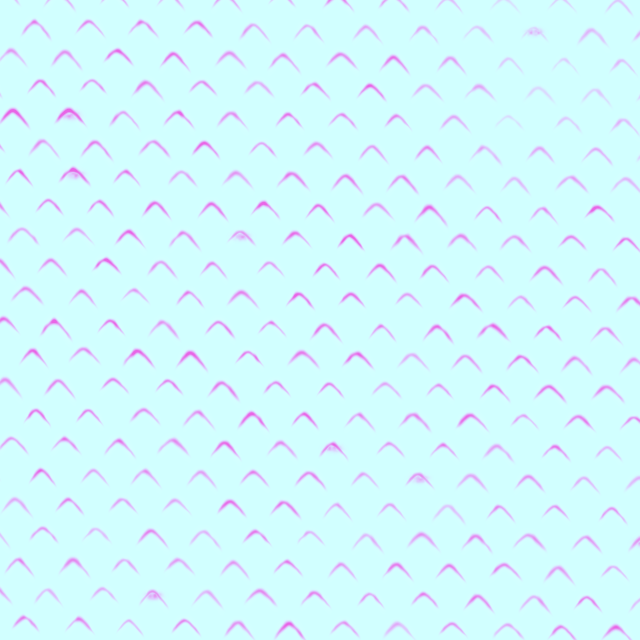
Reproduce this pattern procedurally as a WebGL 2 fragment shader.

```glsl
#version 300 es
precision highp float;

uniform vec2 u_resolution;
out vec4 fragColor;

const vec3 PALE_CYAN = vec3(0.82, 1.00, 1.00);
const vec3 LILAC = vec3(0.868, 0.79, 0.995);
const vec3 MAGENTA = vec3(0.91, 0.40, 0.90);

const float ROW_PITCH = 0.0467;
const float ROW_TILT = 0.015;
const float FIRST_ROW = 0.0317;

float hash(vec2 p) {
    vec3 q = fract(p.xyx * vec3(0.1031, 0.1030, 0.0973));
    q += dot(q, q.yzx + 33.33);
    return fract((q.x + q.y) * q.z);
}

vec2 hash2(vec2 p) {
    return vec2(hash(p), hash(p + vec2(41.7, 17.3)));
}

float valueNoise(vec2 p) {
    vec2 cell = floor(p);
    vec2 f = fract(p);
    f = f * f * (3.0 - 2.0 * f);
    float low = mix(hash(cell), hash(cell + vec2(1.0, 0.0)), f.x);
    float high = mix(hash(cell + vec2(0.0, 1.0)), hash(cell + 1.0), f.x);
    return mix(low, high, f.y);
}

// Signed distance to a rounded chevron with its apex at the origin, y down
float chevronDistance(vec2 p, float slope, float roundness) {
    float root = sqrt(slope * slope * p.x * p.x + roundness * roundness);
    float gradient = slope * slope * p.x / root;
    return (p.y - root + roundness) / sqrt(1.0 + gradient * gradient);
}

// Position of the nearest column in a row; rows shear and tighten downwards
vec2 nearestMark(float x, float row, out float column) {
    float start = 0.0547 + 0.0034 * row;
    float spacing = 0.0870 - 0.00014 * row;
    float stagger = 0.5 * mod(row, 2.0);
    column = floor((x - start) / spacing - stagger + 0.5);
    float markX = start + (column + stagger) * spacing;
    return vec2(markX, FIRST_ROW + row * ROW_PITCH + ROW_TILT * markX);
}

// Broad change of strength over the sheet, faint at the upper right
float sheetStrength(vec2 p) {
    float fade = smoothstep(0.55, 0.80, p.x) * (1.0 - smoothstep(0.18, 0.34, p.y));
    float lower = smoothstep(0.60, 0.75, p.y);
    return 0.86 - 0.40 * fade - 0.13 * lower + 0.20 * (valueNoise(p * 5.0) - 0.5);
}

// Returns ink in x and pale halo in y for one mark
vec2 markInk(vec2 p, vec2 id, float strength) {
    vec2 wobble = hash2(id + 5.0) - 0.5;
    p -= wobble * vec2(0.006, 0.004);
    p /= 0.98 + 0.20 * (hash(id + 9.0) - 0.5);
    p.x -= 0.0008 * (valueNoise(p * 160.0 + id * 7.0) - 0.5);

    float dist = chevronDistance(p, 1.22 + 0.2 * wobble.y, 0.0088);
    float leftEnd = smoothstep(-0.025, -0.012, p.x);
    float rightEnd = 1.0 - smoothstep(0.017, 0.030, p.x);
    float ends = leftEnd * rightEnd;

    // Uneven pressure along the stroke, heaviest at the apex
    float grain = valueNoise(vec2(p.x * 130.0, 0.0) + id * 13.7);
    float apex = exp(-p.x * p.x / 0.00022);
    float width = mix(0.0019, 0.0031, apex) * (0.75 + 0.5 * grain);
    float pressure = strength * (0.62 + 0.38 * apex) * (0.62 + 0.60 * grain);
    float stroke = exp(-dist * dist / (width * width)) * pressure * ends;

    // A few marks are filled beneath the apex
    float filled = step(0.955, hash(id + 23.0));
    vec2 b = (p - vec2(0.002, 0.007)) / vec2(0.012, 0.006);
    float blot = filled * exp(-dot(b, b)) * (0.25 + 0.5 * valueNoise(p * 220.0 + id));

    float halo = exp(-dist * dist / 0.00004) * ends * strength;
    return vec2(max(stroke, blot), halo);
}

vec3 inkColor(float ink) {
    vec3 light = mix(PALE_CYAN, LILAC, smoothstep(0.0, 1.0, ink / 0.36) * 0.4 + 0.6 * min(ink / 0.36, 1.0));
    return mix(light, MAGENTA, clamp((ink - 0.36) / 0.64, 0.0, 1.0));
}

void main() {
    vec2 p = gl_FragCoord.xy / u_resolution;
    p.y = 1.0 - p.y;
    // Gentle stretch across the sheet
    p.x += 0.026 * p.x * (1.0 - p.x);

    float nearRow = floor((p.y - FIRST_ROW - ROW_TILT * p.x) / ROW_PITCH + 0.5);
    vec2 ink = vec2(0.0);
    for (int i = -1; i <= 1; i++) {
        float row = nearRow + float(i);
        float column;
        vec2 center = nearestMark(p.x, row, column);
        vec2 id = vec2(column, row) + 50.0;
        float strength = sheetStrength(center) * (0.72 + 0.50 * hash(id));
        ink = max(ink, markInk(p - center, id, strength));
    }

    vec3 ground = mix(PALE_CYAN, vec3(1.0), 0.16 * ink.y);
    vec3 color = inkColor(min(ink.x, 1.0)) + (ground - PALE_CYAN) * (1.0 - min(ink.x * 3.0, 1.0));
    fragColor = vec4(color, 1.0);
}
```
